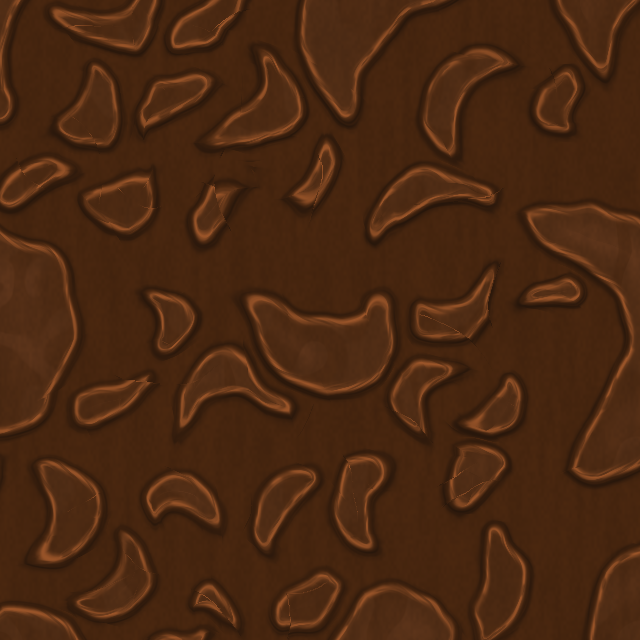
This pattern is drawn by a WebGL 1 fragment shader. Its source:

```glsl
precision highp float;
// Painted brown hide: bean-shaped raised patches scattered on a dark ground.
// Two jittered grids of bent, tapered capsules form one distance field, whose
// value and slope place a streaky copper rim and a thin dark outline.
uniform vec2 u_resolution;

vec3 hash3(vec2 p) {
  vec3 q = fract(p.xyx * vec3(0.1031, 0.1030, 0.0973));
  q += dot(q, q.yxz + 33.33);
  return fract((q.xxy + q.yzz) * q.zyx);
}

float noise(vec2 p) {
  vec2 i = floor(p), f = fract(p);
  f = f * f * (3.0 - 2.0 * f);
  return mix(mix(hash3(i).x, hash3(i + vec2(1.0, 0.0)).x, f.x),
             mix(hash3(i + vec2(0.0, 1.0)).x, hash3(i + 1.0).x, f.x), f.y);
}

float smoothMax(float a, float b, float k) {
  float h = max(k - abs(a - b), 0.0) / k;
  return max(a, b) + h * h * k * 0.25;
}

// Bent capsule with two end radii, mostly leaning up and to the right
float bean(vec2 p, vec3 rnd) {
  float angle = 1.1 + 1.9 * (rnd.x - 0.5) + 3.1416 * step(0.5, fract(rnd.x * 7.0));
  float c = cos(angle), s = sin(angle);
  p = vec2(c * p.x + s * p.y, c * p.y - s * p.x);
  float bend = 0.2 + 0.9 * rnd.y;
  float slope = 2.0 * bend * clamp(p.x, -0.8, 0.8);
  p.y += bend * (min(p.x * p.x, 0.8) - 0.15);
  float halfLength = mix(0.32, 0.66, rnd.z);
  float x = clamp(p.x, -halfLength, halfLength);
  float radius = mix(0.24, 0.45, 0.5 + 0.5 * x / halfLength);
  return (length(p - vec2(x, 0.0)) - radius) / sqrt(1.0 + slope * slope);
}

// Few large patches
float largePatches(vec2 p) {
  const float cell = 0.5;
  p += 0.25;
  vec2 home = floor(p / cell - 0.5);
  float d = 1.0;
  for (int j = 0; j <= 1; j++) {
    for (int i = 0; i <= 1; i++) {
      vec2 id = home + vec2(float(i), float(j));
      vec3 place = hash3(id + 11.0);
      float scale = mix(0.16, 0.24, place.z);
      vec2 center = (id + 0.5 + 0.25 * (place.xy - 0.5)) * cell;
      d = min(d, bean((p - center) / scale, hash3(id + 68.0)) * scale);
    }
  }
  return d;
}

// Staggered small patches, kept apart and left out close to large ones
float smallPatches(vec2 p) {
  const float cell = 0.153;
  vec2 home = floor(p / cell);
  float nearest = 1.0, second = 1.0;
  for (int j = -1; j <= 1; j++) {
    for (int i = -1; i <= 1; i++) {
      vec2 id = home + vec2(float(i), float(j));
      vec3 place = hash3(id + 131.0);
      float scale = mix(0.066, 0.106, place.z);
      float stagger = 0.5 * mod(id.y, 2.0) - 0.25;
      vec2 center = (id + 0.5 + vec2(stagger, 0.0) + 0.35 * (place.xy - 0.5)) * cell;
      if (length(p - center) > 1.2 * scale + 0.035) continue;
      if (largePatches(center) < 0.045) continue;
      float d = bean((p - center) / scale, hash3(id + 188.0)) * scale;
      second = min(second, max(nearest, d));
      nearest = min(nearest, d);
    }
  }
  return smoothMax(nearest, 0.5 * (nearest - second + 0.03), 0.012);
}

float patches(vec2 p) {
  vec2 warp = vec2(noise(p * 8.0 + 3.0), noise(p * 8.0 + 41.0)) - 0.5;
  vec2 ripple = vec2(noise(p * 26.0 + 9.0), noise(p * 26.0 + 77.0)) - 0.5;
  p += 0.045 * warp + 0.009 * ripple;
  float large = largePatches(p);
  return min(large, smoothMax(smallPatches(p), 0.03 - large, 0.015));
}

void main() {
  vec2 p = gl_FragCoord.xy / min(u_resolution.x, u_resolution.y);

  // Distance to the patch edge and its outward normal
  float e = 0.0015;
  float d = patches(p);
  vec2 grad = vec2(patches(p + vec2(e, 0.0)), patches(p + vec2(0.0, e))) - d;
  vec2 normal = grad / max(length(grad), 0.00001);
  d /= clamp(length(grad) / e, 0.6, 1.6);

  // Ground with faint upright brush marks
  float brush = noise(p * vec2(85.0, 14.0)) - 0.5;
  float grain = noise(p * vec2(230.0, 150.0)) - 0.5;
  vec3 color = vec3(0.275, 0.145, 0.057);

  // Lighter patch interior with layered dabs of paint
  float inside = smoothstep(0.001, -0.004, d);
  float dab = smoothstep(0.38, 0.55, noise(p * vec2(28.0, 15.0) + 2.0 * noise(p * 18.0)));
  float glow = smoothstep(0.012, 0.06, -d) * smoothstep(0.35, 0.8, noise(p * 9.0 + 60.0));
  color = mix(color, vec3(0.315, 0.177, 0.085), inside * (0.45 + 0.4 * dab));
  color = mix(color, vec3(0.39, 0.22, 0.115), inside * glow * (0.3 + 0.3 * dab));
  color *= 1.0 + 0.08 * brush + 0.07 * grain;

  // Dark outline, heavier below
  float wobble = noise(p * 22.0 + 5.0) - 0.5;
  float strand = noise(vec2(d * 400.0 + 4.0 * noise(p * 12.0), dot(p, vec2(17.0, 23.0))));
  float outline = (d - 0.0055 + 0.002 * wobble) / (0.0052 - 0.0014 * normal.y);
  float shade = exp(-outline * outline) * (0.72 - 0.15 * normal.y) * (0.6 + 0.6 * strand);
  color = mix(color, vec3(0.15, 0.085, 0.042), clamp(shade, 0.0, 1.0));

  // Copper rim: slanted strokes, broader on level edges, crisp outside
  float rim = (d + 0.005 + 0.005 * wobble) / mix(0.0034, 0.0062, abs(normal.y));
  rim *= rim > 0.0 ? 1.4 : 1.0;
  float stroke = noise(vec2(d * 300.0 + dot(p, vec2(60.0, -45.0)), dot(p, vec2(36.0, 46.0))));
  float light = exp(-rim * rim) * (0.2 + 0.55 * smoothstep(0.25, 0.7, stroke) + 0.35 * strand);
  color = mix(color, vec3(0.60, 0.33, 0.16), clamp(light, 0.0, 1.0));

  gl_FragColor = vec4(color, 1.0);
}
```
